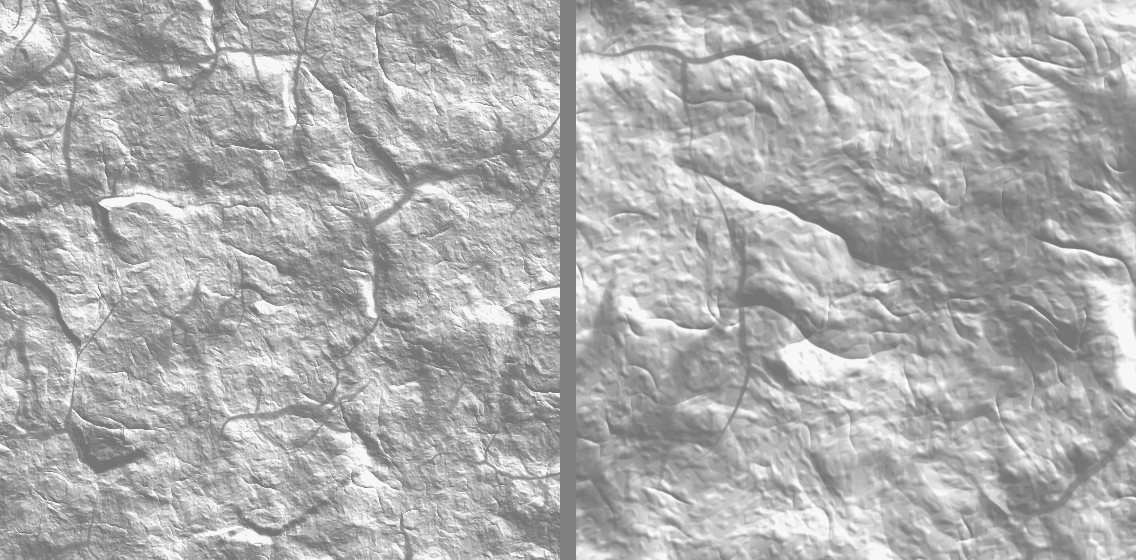
Left: the whole. Right: its middle third, enlarged.
This texture is drawn by a three.js fragment shader. Its source:

```glsl
// Rugged grey rock wall: broken stones, winding joints and jagged wrinkles in raking light.
varying vec2 vUv;

const vec2 STONES_ACROSS = vec2(5.6, 4.6);
const vec2 LIGHT_DIR = vec2(0.5, 0.866);
const float SLOPE_STEP = 0.0007;
const int GRAIN_OCTAVES = 6;
const int WRINKLE_OCTAVES = 3;

// Two random values from 0 to 1 for a lattice point
vec2 hash2(vec2 p) {
  vec3 q = fract(p.xyx * vec3(0.1031, 0.1030, 0.0973));
  q += dot(q, q.yzx + 33.33);
  return fract((q.xx + q.yz) * q.zy);
}

float cornerSlope(vec2 cell, vec2 corner, vec2 f) {
  return dot(hash2(cell + corner) * 2.0 - 1.0, f - corner);
}

// Gradient noise around zero
float noise(vec2 p) {
  vec2 cell = floor(p);
  vec2 f = p - cell;
  vec2 u = f * f * f * (f * (f * 6.0 - 15.0) + 10.0);
  float low = mix(cornerSlope(cell, vec2(0.0), f), cornerSlope(cell, vec2(1.0, 0.0), f), u.x);
  float high = mix(cornerSlope(cell, vec2(0.0, 1.0), f), cornerSlope(cell, vec2(1.0), f), u.x);
  return mix(low, high, u.y);
}

vec2 noise2(vec2 p) {
  return vec2(noise(p), noise(p + vec2(37.2, 91.7)));
}

// Bends and frays the stone outlines
vec2 warp(vec2 p) {
  return p + 0.13 * noise2(p * 3.7 + 7.0) + 0.028 * noise2(p * 13.0 + 53.0)
    + 0.008 * noise2(p * 45.0 + 31.0);
}

vec2 stoneCentre(vec2 cell) {
  return cell + 0.03 + 0.94 * hash2(cell + 19.0);
}

// Voronoi stones: x = distance to the joint, y = height of the tilted face
vec2 stones(vec2 p) {
  vec2 home = floor(p);
  vec2 nearest = vec2(8.0);
  vec2 owner = home;
  for (int j = -1; j <= 1; j++) {
    for (int i = -1; i <= 1; i++) {
      vec2 cell = home + vec2(float(i), float(j));
      vec2 toCentre = stoneCentre(cell) - p;
      if (dot(toCentre, toCentre) < dot(nearest, nearest)) {
        nearest = toCentre;
        owner = cell;
      }
    }
  }
  float border = 8.0;
  for (int j = -2; j <= 2; j++) {
    for (int i = -2; i <= 2; i++) {
      vec2 toCentre = stoneCentre(owner + vec2(float(i), float(j))) - p;
      vec2 across = toCentre - nearest;
      if (dot(across, across) > 0.0001) {
        border = min(border, dot(0.5 * (toCentre + nearest), normalize(across)));
      }
    }
  }
  return vec2(border, dot(nearest, hash2(owner + 71.0) * 2.0 - 1.0));
}

// Creased noise whose slope stays about equal from octave to octave
float grain(vec2 p) {
  mat2 turn = mat2(0.8, 0.6, -0.6, 0.8);
  vec2 q = p * 6.0;
  float amplitude = 0.072;
  float sum = 0.0;
  for (int i = 0; i < GRAIN_OCTAVES; i++) {
    float n = noise(q);
    sum += amplitude * (n + 0.95 * abs(n));
    q = turn * q * 2.0 + 17.3;
    amplitude *= 0.51;
  }
  return sum;
}

// Short jagged valleys, a little longer down to the right
float wrinkles(vec2 p) {
  vec2 q = vec2(p.x + p.y, 0.75 * (p.x - p.y)) * 0.71;
  float scale = 9.0;
  float sum = 0.0;
  for (int i = 0; i < WRINKLE_OCTAVES; i++) {
    float present = smoothstep(0.0, 0.3, noise(p * scale * 0.6 + 41.0));
    sum += present * exp(-abs(noise(q * scale + 11.0)) / 0.07) * 0.2 / scale;
    scale *= 2.2;
  }
  return sum;
}

float rockHeight(vec2 p) {
  vec2 stone = stones(warp(p) * STONES_ACROSS);
  float flank = 0.16 + 0.25 * noise(p * 6.0 + 3.0);
  float body = smoothstep(0.0, max(flank, 0.07), stone.x);
  float present = smoothstep(-0.35, 0.1, noise(p * 3.5 + 67.0));
  vec2 bent = p + 0.012 * noise2(p * 17.0 + 5.0);
  vec2 jagged = bent + 0.006 * noise2(p * 57.0 + 13.0);
  return present * body * (0.022 + 0.08 * stone.y) + grain(bent) - wrinkles(jagged);
}

// Wide bright and dark areas, in units of slope
float patches(vec2 p) {
  vec2 bent = warp(p);
  return 1.5 * noise(bent * 5.0 + 97.0) + 1.3 * noise(bent * 10.0 + 47.0);
}

// Narrow dark line of uneven width, fading out where width reaches zero
float crackLine(float dist, float width) {
  return (1.0 - smoothstep(0.3 * width, width + 0.001, dist)) * smoothstep(0.0, 0.015, width);
}

// Joints between stones and thin fissures across them
float cracks(vec2 p) {
  float jointWidth = 0.06 * smoothstep(-0.15, 0.4, noise(p * 5.0 + 23.0));
  float joint = crackLine(stones(warp(p) * STONES_ACROSS).x, jointWidth);
  vec2 bent = p + 0.03 * noise2(p * 11.0 + 29.0) + 0.008 * noise2(p * 45.0 + 59.0);
  float fissureWidth = 0.024 * smoothstep(0.0, 0.3, noise(p * 6.0 + 61.0));
  float fissure = crackLine(abs(noise(bent * vec2(6.5, 3.5) + 83.0)), fissureWidth);
  return max(joint, 0.8 * fissure);
}

// Turns slope toward the light into a grey with soft shadows
float rockTone(float slope) {
  float s = slope / sqrt(1.0 + slope * slope / 9.0);
  return clamp(0.68 + 0.15 * s + 0.018 * s * s, 0.46, 0.97);
}

void main() {
  vec2 offset = LIGHT_DIR * SLOPE_STEP;
  float slope = (rockHeight(vUv - offset) - rockHeight(vUv + offset)) / (2.0 * SLOPE_STEP);
  float grey = mix(rockTone(slope + patches(vUv)), 0.48, 0.75 * cracks(vUv));
  gl_FragColor = vec4(vec3(grey), 1.0);
}
```
